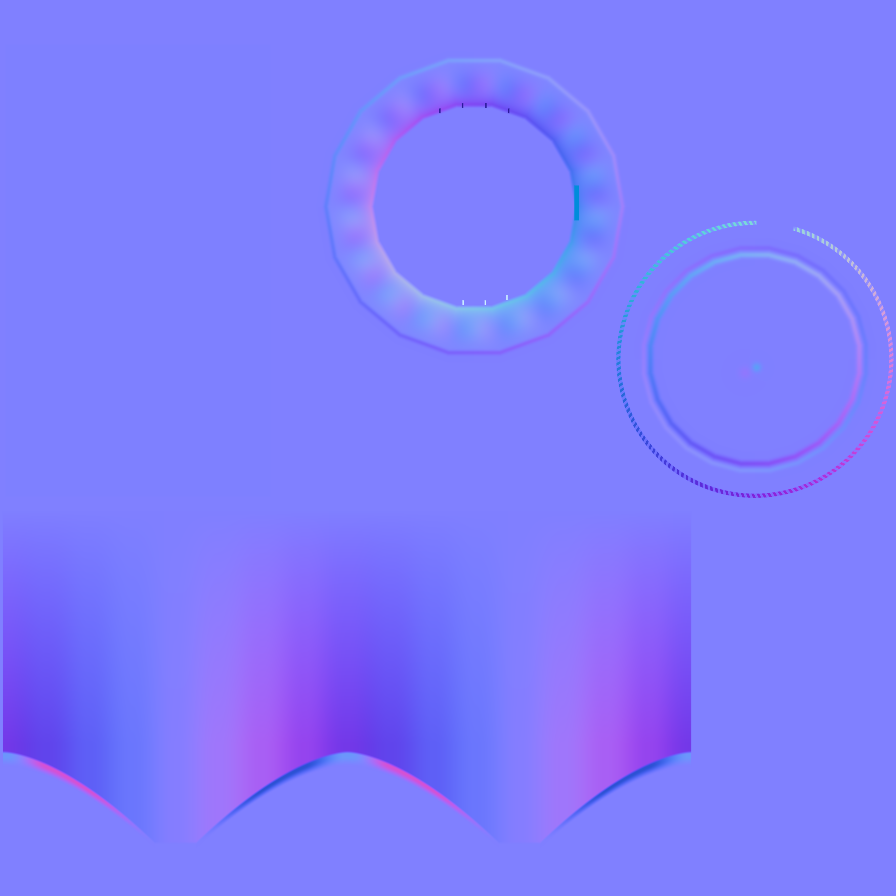
Write a Shadertoy shader that draws this texture map.

```glsl
const float TAU = 6.2831853;

// Fluted collar
const vec2 COLLAR_POS = vec2(0.5293, 0.7695);
const float COLLAR_IN = 0.112;
const float COLLAR_OUT = 0.163;
const float COLLAR_SIDES = 18.0;

// Stitched disc
const vec2 DISC_POS = vec2(0.8425, 0.5990);
const float STITCH_RADIUS = 0.1523;
const float GROOVE_RADIUS = 0.1165;
const float STITCH_COUNT = 160.0;

// Draped cloth
const float CLOTH_LEFT = 0.0039;
const float CLOTH_RIGHT = 0.772;
const float FOLD_WIDTH = 0.384;
const float CLOTH_TOP = 0.43;
const float HEM_TOP = 0.161;
const float HEM_DROP = 0.101;
const float FACETS = 8.0;

const vec3 SEAM_BLUE = vec3(0.0, 0.55, 0.86);
const vec3 TICK_DARK = vec3(0.16, 0.1, 0.6);
const vec3 TICK_LIGHT = vec3(0.8, 0.95, 1.0);

float px;

float ridge(float x, float width) {
    return exp(-x * x / (width * width));
}

float box(vec2 p, vec2 halfSize) {
    vec2 q = abs(p) - halfSize;
    return 1.0 - smoothstep(-0.5 * px, 0.5 * px, max(q.x, q.y));
}

// Radius measured to the flat sides of a regular polygon
float polygonRadius(vec2 p, float sides) {
    float wedge = TAU / sides;
    float a = mod(atan(p.x, p.y) + 0.5 * wedge, wedge) - 0.5 * wedge;
    return length(p) * cos(a);
}

vec2 collarSlope(vec2 p) {
    float r = polygonRadius(p, COLLAR_SIDES);
    float a = atan(p.x, p.y);
    vec2 dir = p / max(length(p), 1e-4);
    vec2 tangent = vec2(dir.y, -dir.x);
    float body = smoothstep(COLLAR_IN - 0.003, COLLAR_IN + 0.003, r)
               * (1.0 - smoothstep(COLLAR_OUT - 0.004, COLLAR_OUT + 0.001, r));
    float lip = body * exp(-max(r - COLLAR_IN, 0.0) / 0.011);
    float flute = ridge(r - 0.137, 0.016);
    vec2 slope = dir * 0.11 * ridge(r - COLLAR_OUT, 0.0028);
    slope -= dir * 0.29 * lip;
    slope += body * flute * (tangent * 0.055 * sin(a * COLLAR_SIDES)
           - dir * 0.06 * (0.5 + 0.5 * cos(a * COLLAR_SIDES)));
    return slope + body * vec2(0.0, 0.025);
}

vec2 discSlope(vec2 p) {
    float r = length(p);
    float a = atan(p.x, p.y);
    float facetR = polygonRadius(p, 24.0);
    vec2 dir = p / max(r, 1e-4);
    vec2 slope = dir * 0.17 * ridge(facetR - GROOVE_RADIUS, 0.0035);
    slope -= dir * 0.07 * ridge(facetR - 0.124, 0.003);
    // Slanted stitches, with a gap right of the top
    float dashes = smoothstep(-0.4, 0.4, sin(a * STITCH_COUNT + (r - STITCH_RADIUS) * 500.0));
    float gap = smoothstep(0.0, 0.02, a) * (1.0 - smoothstep(0.28, 0.3, a));
    float line = 1.0 - smoothstep(0.0018, 0.0018 + px, abs(r - STITCH_RADIUS));
    slope += dir * 0.36 * line * mix(0.25, 1.0, dashes) * (1.0 - gap);
    // Small bump at the hub
    slope += vec2(-0.14, 0.12) * ridge(length(p - vec2(0.002, -0.009)), 0.005);
    slope += vec2(0.06, -0.03) * ridge(length(p - vec2(-0.011, -0.015)), 0.007);
    return slope;
}

vec2 clothSlope(vec2 uv) {
    float phase = fract((uv.x - CLOTH_LEFT) / FOLD_WIDTH);
    float side = phase < 0.5 ? 1.0 : -1.0;
    float t = clamp((1.0 - abs(2.0 * phase - 1.0)) / 0.88, 0.0, 1.0);
    float below = HEM_TOP - HEM_DROP * pow(t, 1.6) - uv.y;
    float inside = smoothstep(CLOTH_LEFT - px, CLOTH_LEFT, uv.x)
                 * (1.0 - smoothstep(CLOTH_RIGHT - px, CLOTH_RIGHT, uv.x));
    // Folds deepen toward the hem
    float step8 = phase * FACETS;
    float q = (floor(step8) + smoothstep(0.0, 1.0, fract(step8))) / FACETS;
    float crest = pow(abs(cos(0.5 * TAU * q)), 2.4);
    float depth = pow(clamp((CLOTH_TOP - uv.y) / 0.26, 0.0, 1.0), 0.9);
    vec2 fold = vec2(0.02 - 0.145 * sin(TAU * q) - 0.07 * pow(crest, 3.0),
                     -0.01 - 0.27 * crest) * depth;
    // Rounded rim under the cloth
    float thick = mix(0.017, 0.007, t);
    float rim = 1.0 - smoothstep(0.25 * thick, thick, below);
    float turn = smoothstep(0.02, 0.28, t);
    vec2 lip = mix(vec2(-0.08, 0.09), vec2(side * 0.33, -0.18), turn);
    lip *= 1.0 - smoothstep(0.55, 1.0, t);
    vec2 slope = mix(fold, lip * rim, smoothstep(-0.0015, 0.0025, below));
    return slope * inside;
}

void mainImage(out vec4 fragColor, in vec2 fragCoord) {
    vec2 uv = fragCoord / iResolution.xy;
    px = 1.0 / iResolution.y;
    vec2 p = uv - COLLAR_POS;
    vec2 slope = collarSlope(p) + discSlope(uv - DISC_POS) + clothSlope(uv);
    slope += vec2(-0.005, 0.0) * box(uv - vec2(0.154, 0.698), vec2(0.148, 0.252));

    // Encode the slope as a tangent-space normal
    float z = sqrt(max(1.0 - 4.0 * dot(slope, slope), 0.0));
    vec3 color = vec3(0.5 + slope, 0.5 + 0.5 * z);

    // Seam and ticks on the collar's inner edge
    color = mix(color, SEAM_BLUE, box(p - vec2(0.1143, 0.004), vec2(0.0026, 0.0195)));
    for (int i = 0; i < 4; i++) {
        float a = (float(i) - 1.5) * 0.23;
        vec2 spoke = vec2(sin(a), cos(a));
        vec2 tick = vec2(0.0008, 0.0026);
        color = mix(color, TICK_DARK, box(p - spoke * 0.1135, tick));
        if (i > 0) color = mix(color, TICK_LIGHT, box(p + spoke * vec2(-1.0, 1.0) * 0.108, tick));
    }
    fragColor = vec4(color, 1.0);
}
```
